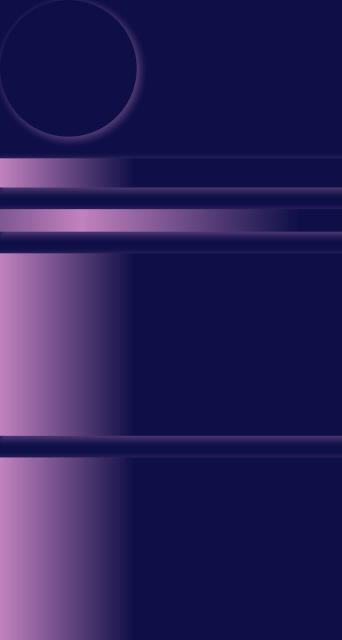
Write a Shadertoy shader that draws this background.

```glsl
#define NIGHT vec3(0.06, 0.06, 0.28)
#define ORCHID vec3(0.76, 0.51, 0.75)
#define RING_RADIUS 0.1068
#define GLOW_OFFSET vec2(0.004, 0.004)
#define GLOW_BLUR 0.0135
#define GLOW_STRENGTH 0.48
#define BAR_COUNT 4

float boxDistance(vec2 p, vec2 center, vec2 halfSize) {
    vec2 q = abs(p - center) - halfSize;
    return length(max(q, 0.0)) + min(max(q.x, q.y), 0.0);
}

float glow(float dist) {
    return GLOW_STRENGTH * (1.0 - smoothstep(-GLOW_BLUR, GLOW_BLUR, dist));
}

float coverage(float dist, float pixel) {
    return clamp(0.5 - dist / pixel, 0.0, 1.0);
}

void mainImage(out vec4 fragColor, in vec2 fragCoord) {
    // Height is one unit, with y running downward
    float pixel = 1.0 / iResolution.y;
    vec2 p = vec2(fragCoord.x, iResolution.y - fragCoord.y) * pixel;
    float width = iResolution.x * pixel;
    vec3 color = NIGHT;

    // Dark disc with an offset halo
    vec2 ringCenter = vec2(RING_RADIUS);
    color = mix(color, ORCHID, glow(length(p - ringCenter - GLOW_OFFSET) - RING_RADIUS));
    color = mix(color, NIGHT, coverage(length(p - ringCenter) - RING_RADIUS, pixel));

    // Each bar: top, bottom, gradient peak, gradient reach
    vec4 bars[BAR_COUNT] = vec4[BAR_COUNT](
        vec4(0.2474, 0.2930, 0.0, 0.2083),
        vec4(0.3268, 0.3620, 0.1276, 0.3385),
        vec4(0.3958, 0.6810, 0.0, 0.2083),
        vec4(0.7148, 1.0, 0.0, 0.2083));

    for (int i = 0; i < BAR_COUNT; i++) {
        vec4 bar = bars[i];
        vec2 center = 0.5 * vec2(width, bar.x + bar.y);
        vec2 halfSize = 0.5 * vec2(width, bar.y - bar.x);

        // Halo beneath the bar
        color = mix(color, ORCHID, glow(boxDistance(p - GLOW_OFFSET, center, halfSize)));

        // Horizontal fade across the bar
        float fade = clamp(1.0 - abs(p.x - bar.z) / bar.w, 0.0, 1.0);
        float edge = max(bar.x - p.y, p.y - bar.y);
        color = mix(color, mix(NIGHT, ORCHID, fade), coverage(edge, pixel));
    }

    fragColor = vec4(color, 1.0);
}
```
